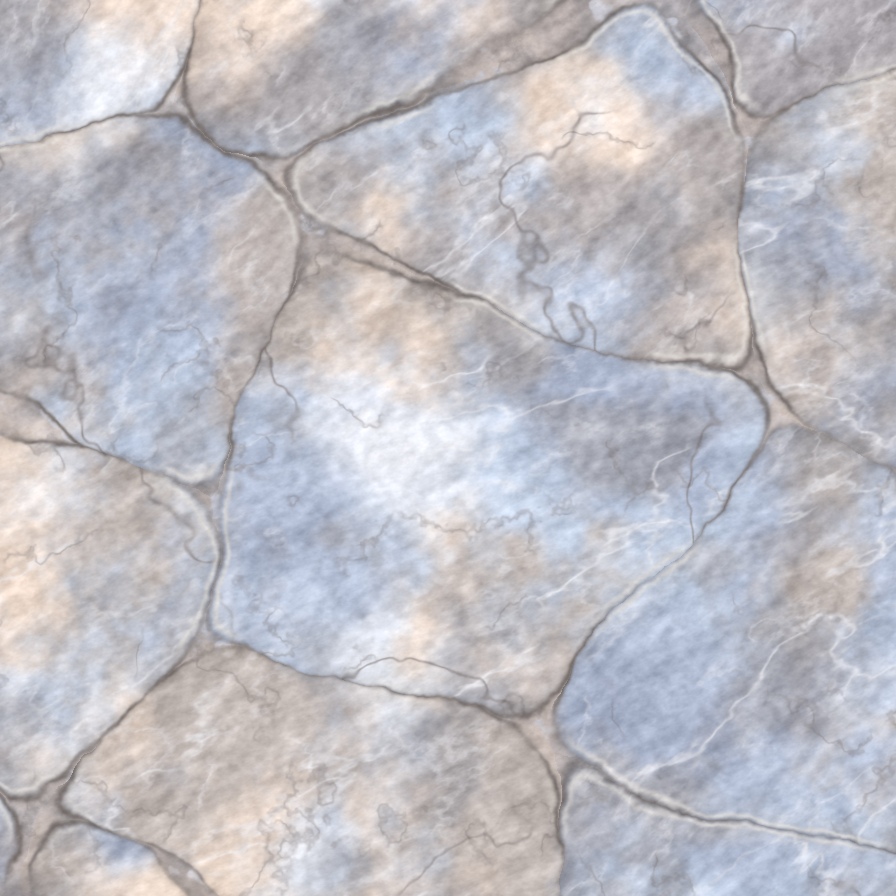
Give the GLSL for this texture, as a WebGL 2 fragment shader.

```glsl
#version 300 es
precision highp float;

uniform vec2 u_resolution;
out vec4 fragColor;

vec2 hash2(vec2 p) {
    vec3 q = fract(p.xyx * vec3(0.1031, 0.1030, 0.0973));
    q += dot(q, q.yzx + 33.33);
    return fract((q.xx + q.yz) * q.zy);
}

float noise(vec2 p) {
    vec2 cell = floor(p);
    vec2 f = fract(p);
    f = f * f * (3.0 - 2.0 * f);
    float low = mix(hash2(cell).x, hash2(cell + vec2(1, 0)).x, f.x);
    float high = mix(hash2(cell + vec2(0, 1)).x, hash2(cell + vec2(1, 1)).x, f.x);
    return mix(low, high, f.y);
}

float fbm(vec2 p, int octaves) {
    float sum = 0.0, total = 0.0, amplitude = 0.5;
    for (int i = 0; i < octaves; i++) {
        sum += amplitude * noise(p);
        total += amplitude;
        amplitude *= 0.54;
        p = mat2(1.6, 1.2, -1.2, 1.6) * p + 17.3;
    }
    return sum / total;
}

vec2 rotate(vec2 p, float angle) {
    float c = cos(angle), s = sin(angle);
    return vec2(c * p.x - s * p.y, s * p.x + c * p.y);
}

float bell(float x, float width) {
    return exp(-x * x / (width * width));
}

// Ragged broken line along the middle level of a noise field
float vein(vec2 p, float width) {
    float broken = smoothstep(0.40, 0.62, noise(p * 2.3 + 9.0));
    return broken * bell(fbm(p, 6) - 0.5, width);
}

vec2 seedOffset(vec2 cell) {
    return 0.5 + 0.84 * (hash2(cell + 41.0) - 0.5);
}

// xy: stone id, z: distance to the border with rounded corners
vec3 stoneCell(vec2 p, float sharpness) {
    vec2 base = floor(p), f = fract(p);
    vec2 nearCell = vec2(0), nearSeed = vec2(0);
    float best = 1e3;
    for (int y = -1; y <= 1; y++)
    for (int x = -1; x <= 1; x++) {
        vec2 cell = vec2(x, y);
        vec2 seed = cell + seedOffset(base + cell) - f;
        float d = dot(seed, seed);
        if (d < best) { best = d; nearCell = cell; nearSeed = seed; }
    }
    float sum = 0.0;
    for (int y = -2; y <= 2; y++)
    for (int x = -2; x <= 2; x++) {
        if (x == 0 && y == 0) continue;
        vec2 cell = nearCell + vec2(x, y);
        vec2 seed = cell + seedOffset(base + cell) - f;
        float d = dot(0.5 * (nearSeed + seed), normalize(seed - nearSeed));
        sum += exp(-sharpness * d);
    }
    return vec3(base + nearCell, -log(sum) / sharpness);
}

// Blotched stone face with oriented grain, pale veins and fractures
vec3 stoneFace(vec2 uv, vec2 id) {
    vec2 pick = hash2(id + 7.0);
    vec2 p = uv + 9.0 * pick;
    vec3 warm = mix(vec3(0.68, 0.66, 0.68), vec3(0.76, 0.72, 0.70), smoothstep(0.3, 0.7, pick.x));
    vec3 blue = mix(vec3(0.66, 0.70, 0.79), vec3(0.77, 0.82, 0.90), smoothstep(0.3, 0.7, fbm(p * 5.0, 5)));
    float blueness = smoothstep(0.40, 0.66, fbm(p * 6.0 + 3.0, 6) + 0.36 * (pick.y - 0.5));
    vec3 color = mix(warm, blue, blueness);
    color = mix(color, vec3(0.63, 0.62, 0.64), 0.65 * smoothstep(0.46, 0.68, fbm(p * 8.0 + 21.0, 6)));

    float glow = smoothstep(0.52, 0.76, fbm(uv * 4.6 + 12.0, 5));
    color = mix(color, mix(vec3(0.95, 0.87, 0.81), vec3(0.92, 0.93, 0.96), blueness), 0.9 * glow);

    vec2 along = rotate(p, -0.7 + 0.9 * (pick.x - 0.5));
    color += 0.22 * (fbm(along * vec2(18.0, 48.0), 5) - 0.5);
    float pale = 0.5 * vein(along * vec2(3.0, 7.0), 0.012) + 0.3 * vein(along * vec2(8.0, 15.0) + 4.0, 0.025);
    color = mix(color, vec3(0.93, 0.93, 0.95), pale);
    float fracture = 0.5 * vein(p * 2.6 + 5.0, 0.006) + 0.3 * vein(p * 8.0 + 2.0, 0.014);
    return mix(color, vec3(0.50, 0.47, 0.47), fracture);
}

// Crumbly filling between stones with small pale chips
vec3 mortarFace(vec2 uv) {
    vec3 color = mix(vec3(0.60, 0.57, 0.57), vec3(0.86, 0.80, 0.77), smoothstep(0.25, 0.75, fbm(uv * 20.0, 5)));
    color = mix(color, vec3(0.88, 0.89, 0.94), 0.7 * smoothstep(0.62, 0.74, fbm(uv * 36.0 + 6.0, 3)));
    return mix(color, vec3(0.50, 0.47, 0.46), 0.4 * vein(uv * 17.0, 0.03));
}

void main() {
    vec2 uv = gl_FragCoord.xy / u_resolution.y;

    // Bend the borders broadly, then roughen them
    vec2 p = uv * 2.4 + vec2(3.2, 5.7);
    p += 0.30 * (vec2(fbm(uv * 3.0, 2), fbm(uv * 3.0 + 31.0, 2)) - 0.5);
    p += 0.045 * (vec2(fbm(uv * 24.0, 4), fbm(uv * 24.0 + 13.0, 4)) - 0.5);
    vec3 stone = stoneCell(p, 24.0);

    float gap = 0.055 * smoothstep(0.55, 0.85, noise(uv * 5.0 + 2.0)) - 0.003;
    float d = stone.z - gap;
    vec3 face = stoneFace(uv, stone.xy);
    vec3 filling = mix(mortarFace(uv), face, 0.3);
    vec3 color = mix(filling, face, smoothstep(-0.010, 0.008, d));

    // Worn pale rims and dark seams that fade in and out
    float wear = smoothstep(0.40, 0.70, noise(uv * 9.0 + 4.0));
    float rim = bell(d - 0.017, 0.008) + 0.5 * bell(d - 0.04, 0.025) * fbm(uv * 40.0, 3);
    color = mix(color, vec3(0.93, 0.91, 0.89), 0.6 * wear * rim);
    color *= 1.0 - 0.07 * bell(d, 0.03);
    float strength = mix(0.2, 0.85, smoothstep(0.25, 0.65, fbm(uv * 12.0, 3)));
    color = mix(color, vec3(0.46, 0.43, 0.42), strength * bell(d, 0.0075));

    // Fine chiselled tooth, lit from the upper left
    vec2 q = rotate(uv, -0.5) * vec2(60.0, 95.0);
    color += 0.13 * (fbm(q, 4) - fbm(q + vec2(0.5, -0.6), 4));
    color += 0.09 * (fbm(uv * vec2(110.0, 150.0), 3) - 0.5);
    fragColor = vec4(clamp(color + 0.005, 0.0, 1.0), 1.0);
}
```
